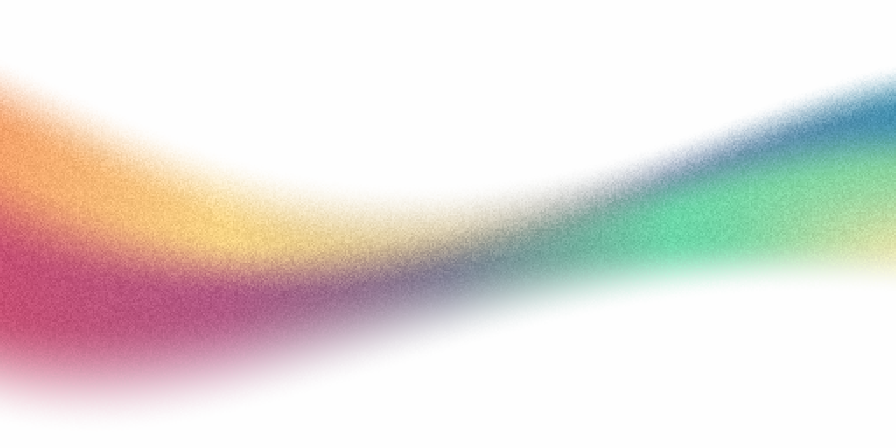
Reproduce this background procedurally as a Shadertoy shader.

```glsl
// A soft ribbon of colour sweeping across white, dusted with fine grain.
// Three quartic curves give its top edge, colour seam and bottom edge;
// blurred steps around them blend two horizontal colour ramps.

// Sine-free hash of a cell to 0..1
float hash(vec2 cell) {
    vec3 p = fract(vec3(cell.xyx) * 0.1031);
    p += dot(p, p.yzx + 33.33);
    return fract((p.x + p.y) * p.z);
}

// Heights of top, seam and bottom in Newton form, s = 0..4 across the canvas
vec3 ribbonCurves(float s) {
    vec3 h = vec3(-0.0074, -0.0024, 0.0034);
    h = h * (s - 3.0) + vec3(0.0063, -0.012, -0.0222);
    h = h * (s - 2.0) + vec3(0.075, 0.083, 0.052);
    h = h * (s - 1.0) + vec3(-0.215, -0.127, 0.013);
    return h * s + vec3(0.79, 0.531, 0.18);
}

// Five colours blended at evenly spaced stops
vec3 ramp(float s, vec3 a, vec3 b, vec3 c, vec3 d, vec3 e) {
    vec3 color = mix(a, b, clamp(s, 0.0, 1.0));
    color = mix(color, c, clamp(s - 1.0, 0.0, 1.0));
    color = mix(color, d, clamp(s - 2.0, 0.0, 1.0));
    return mix(color, e, clamp(s - 3.0, 0.0, 1.0));
}

// Blurred step from 0 to 1 around zero
float softStep(float d, float halfWidth) {
    return smoothstep(-halfWidth, halfWidth, d);
}

void mainImage(out vec4 fragColor, in vec2 fragCoord) {
    vec2 uv = fragCoord / iResolution.xy;
    float s = uv.x * 4.0;
    vec3 curve = ribbonCurves(s);

    // Grain cells are a fixed fraction of the canvas height
    vec2 cell = floor(fragCoord / iResolution.y * 256.0);
    float grain = hash(cell) + hash(cell + 71.0) - 1.0;
    float y = uv.y + grain * 0.006;

    // Warm to blue above the seam, rose to green below it
    vec3 upper = ramp(s, vec3(0.96, 0.64, 0.42), vec3(0.97, 0.83, 0.52),
                      vec3(0.83, 0.76, 0.59), vec3(0.47, 0.55, 0.67),
                      vec3(0.27, 0.57, 0.69));
    vec3 lower = ramp(s, vec3(0.78, 0.31, 0.45), vec3(0.70, 0.35, 0.52),
                      vec3(0.49, 0.49, 0.57), vec3(0.42, 0.84, 0.66),
                      vec3(0.54, 0.83, 0.62));

    // Pale yellow glow in the lower right of the ribbon
    float glow = smoothstep(0.78, 1.05, uv.x) * (1.0 - smoothstep(0.42, 0.64, y));
    lower = mix(lower, vec3(0.92, 0.89, 0.66), glow);

    float seamBlur = mix(0.11, 0.065, smoothstep(0.0, 0.3, uv.x));
    vec3 color = mix(lower, upper, softStep(y - curve.y, seamBlur));

    // Fade into white, wider on the left than on the right
    float topFade = softStep(curve.x - y, mix(0.085, 0.055, smoothstep(0.4, 0.8, uv.x)));
    float bottomFade = softStep(y - curve.z, mix(0.13, 0.065, smoothstep(0.1, 0.9, uv.x)));
    float coverage = topFade * bottomFade;

    color += grain * 0.055;
    fragColor = vec4(mix(vec3(0.996), color, coverage), 1.0);
}
```
